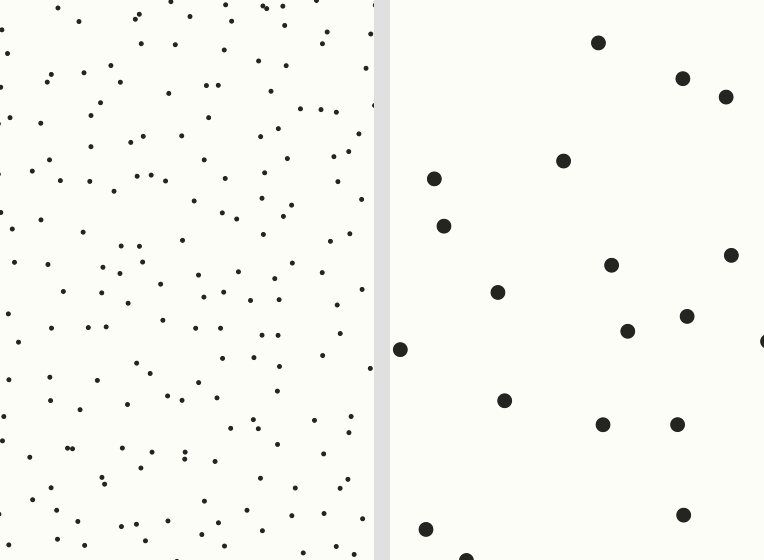
Left: the whole. Right: its middle third, enlarged.
This pattern is drawn by a Shadertoy shader. Its source:

```glsl
// Small dark ink dots scattered irregularly over warm white paper.

const vec3 PAPER_COLOR = vec3(0.992, 0.994, 0.974);
const vec3 INK_COLOR = vec3(0.14, 0.14, 0.125);
const float CELLS_PER_HEIGHT = 16.2; // one dot per cell
const float DOT_RADIUS = 0.0044;     // in canvas heights
const float JITTER = 0.96;           // 0 = regular grid, 1 = anywhere in the cell
const float EDGE_PIXELS = 1.2;       // width of the smoothed rim
const uint SEED = 37u;

// Two pseudo-random values in 0..1 for an integer cell
vec2 hashCell(ivec2 cell) {
    uvec2 h = uvec2(cell + 4096) + SEED;
    h = h * 1664525u + 1013904223u;
    h.x += h.y * 1664525u;
    h.y += h.x * 1664525u;
    h ^= h >> 16u;
    h.x += h.y * 1664525u;
    h.y += h.x * 1664525u;
    h ^= h >> 16u;
    return vec2(h & 0xffffu) / 65535.0;
}

// Distance from p (in cell units) to the centre of the nearest dot
float nearestDot(vec2 p) {
    ivec2 home = ivec2(floor(p));
    float nearest = 10.0;
    for (int y = -1; y <= 1; y++) {
        for (int x = -1; x <= 1; x++) {
            ivec2 cell = home + ivec2(x, y);
            vec2 center = vec2(cell) + 0.5 + JITTER * (hashCell(cell) - 0.5);
            nearest = min(nearest, distance(p, center));
        }
    }
    return nearest;
}

void mainImage(out vec4 fragColor, in vec2 fragCoord) {
    vec2 uv = fragCoord / iResolution.y;
    float edgeDistance = nearestDot(uv * CELLS_PER_HEIGHT) / CELLS_PER_HEIGHT - DOT_RADIUS;

    // Antialiased coverage of the dot
    float rim = 0.5 * EDGE_PIXELS / iResolution.y;
    float ink = 1.0 - smoothstep(-rim, rim, edgeDistance);

    fragColor = vec4(mix(PAPER_COLOR, INK_COLOR, ink), 1.0);
}
```
